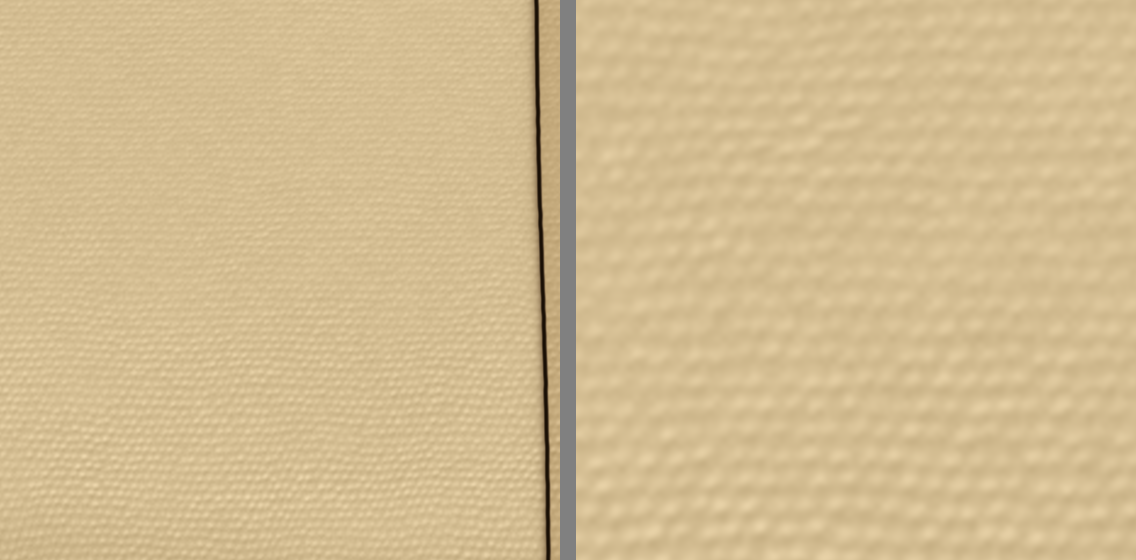
Left: the whole. Right: its middle third, enlarged.
This texture is drawn by a Shadertoy shader. Its source:

```glsl
// Tan woven upholstery fabric with a dark, slightly slanted seam near the right edge.

const vec3 FABRIC = vec3(0.836, 0.748, 0.578);
const vec3 SEAM_BROWN = vec3(0.49, 0.39, 0.27);
const vec3 SEAM_DARK = vec3(0.10, 0.06, 0.02);
const float COLUMNS = 62.0;         // stitches across the canvas
const float ROWS = 56.0;            // stitch rows, at the bottom spacing
const float ROW_SQUEEZE = 10.0;     // rows grow denser towards the top
const float ROW_SHIFT = 0.6;        // sideways step of each row, in stitches
const float JITTER = 0.28;
const float RELIEF_BOTTOM = 0.048;
const float RELIEF_TOP = 0.022;
const float GRAIN = 0.022;
const float SEAM_BOTTOM_X = 0.979;
const float SEAM_TOP_X = 0.958;
const float SEAM_FADE = 0.008;
const vec2 LIGHT = vec2(-0.35, 0.94);

float hash(vec2 p) {
    vec3 q = fract(p.xyx * vec3(0.1031, 0.1030, 0.0973));
    q += dot(q, q.yzx + 33.33);
    return fract((q.x + q.y) * q.z);
}

float noise(vec2 p) {
    vec2 cell = floor(p);
    vec2 f = fract(p);
    f = f * f * (3.0 - 2.0 * f);
    float low = mix(hash(cell), hash(cell + vec2(1, 0)), f.x);
    float high = mix(hash(cell + vec2(0, 1)), hash(cell + vec2(1, 1)), f.x);
    return mix(low, high, f.y);
}

// Shaded relief of jittered stitches laid out in shifted rows
float weave(vec2 uv) {
    vec2 warp = vec2(noise(uv * 9.0), noise(uv * 9.0 + 40.0)) - 0.5;
    vec2 p = vec2(uv.x * COLUMNS, uv.y * (ROWS + ROW_SQUEEZE * uv.y)) + 0.7 * warp;
    float slant = mix(0.1, 0.4, smoothstep(0.1, 0.8, uv.y));
    float row = floor(p.y);
    float shade = 0.0;
    for (int j = -1; j <= 1; j++) {
        float r = row + float(j);
        float x = p.x - r * ROW_SHIFT;
        for (int i = -1; i <= 1; i++) {
            vec2 id = vec2(floor(x) + float(i), r);
            vec2 offset = vec2(hash(id + 100.0), hash(id + 217.0)) - 0.5;
            vec2 q = vec2(x, p.y) - id - 0.5 - JITTER * offset;
            q.x -= slant * q.y;
            float bump = exp(-7.0 * dot(q, q));
            float strength = 0.7 + 0.6 * hash(id + 351.0);
            shade += strength * bump * (6.5 * dot(q, LIGHT) + 0.7);
        }
    }
    return shade - 0.32;
}

void mainImage(out vec4 fragColor, in vec2 fragCoord) {
    vec2 uv = fragCoord / iResolution.xy;

    // Woven surface, with relief growing towards the bottom
    float relief = mix(RELIEF_BOTTOM, RELIEF_TOP, smoothstep(0.0, 0.75, uv.y));
    relief *= 0.75 + 0.5 * noise(uv * vec2(7.0, 14.0) + 8.0);
    float tone = relief * weave(uv);

    // Fine fibres and broad, soft unevenness
    tone += GRAIN * (noise(uv * 230.0) - 0.5);
    tone += 0.012 * (noise(uv * 45.0 + 70.0) - 0.5);
    tone += 0.014 * (noise(uv * 3.0 + 20.0) - 0.5);
    tone -= 0.03 * (1.0 - smoothstep(0.0, 0.14, uv.y + 0.08 * uv.x));
    vec3 color = FABRIC + tone * vec3(1.0, 1.02, 1.05);

    // Seam: soft fold on the left, crisp edge on the right
    float seamX = mix(SEAM_BOTTOM_X, SEAM_TOP_X, uv.y);
    seamX += 0.002 * sin(uv.y * 6.283) + 0.001 * (noise(vec2(uv.y * 60.0, 3.0)) - 0.5);
    float d = uv.x - seamX;
    float fold = exp(-pow(max(-d, 0.0) / SEAM_FADE, 1.4));
    float edge = 1.0 - smoothstep(0.002, 0.007, d);
    float neighbour = smoothstep(0.0, 0.006, d);
    float core = 1.0 - smoothstep(0.001, 0.0055, abs(d));

    color -= 0.035 * exp(-abs(d) / 0.018);
    color -= neighbour * vec3(0.05, 0.065, 0.075);
    color = mix(color, SEAM_BROWN, fold * edge);
    color = mix(color, SEAM_DARK, core);

    fragColor = vec4(clamp(color, 0.0, 1.0), 1.0);
}
```
